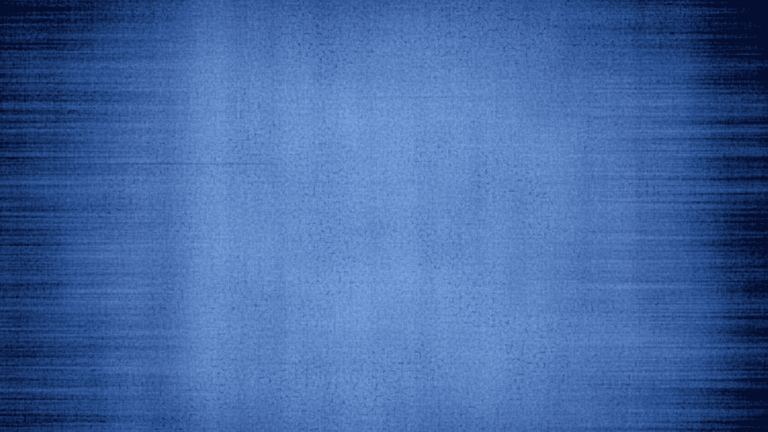
A Shadertoy shader for this background:

```glsl
// Worn blue cloth: a pale centre fading to navy sides, brushed by
// thin horizontal streaks and faint vertical bands, with grain and specks.
// One tone value is built from layered gradient noise, then coloured.

#define CENTRE vec2(0.49, 0.46)
#define SIDE_FALLOFF 2.3
#define SIDE_DARKNESS 0.88
#define END_DARKNESS 0.36
#define STREAK_STRENGTH 0.24
#define BAND_STRENGTH 0.10
#define CLOUD_STRENGTH 0.15
#define GRAIN_STRENGTH 0.17
#define THREAD_STRENGTH 0.045
#define SPECK_STRENGTH 0.20

const vec3 NAVY = vec3(0.015, 0.055, 0.19);
const vec3 ROYAL = vec3(0.20, 0.35, 0.61);
const vec3 PALE = vec3(0.425, 0.585, 0.82);
const vec3 DEEP_TINT = vec3(-0.03, 0.09, 0.17);

vec2 hashGradient(vec2 cell) {
    vec3 p = fract(cell.xyx * vec3(0.1031, 0.1030, 0.0973));
    p += dot(p, p.yzx + 33.33);
    float angle = 6.2832 * fract((p.x + p.y) * p.z);
    return vec2(cos(angle), sin(angle));
}

// Gradient noise, roughly -0.7 to 0.7
float noise(vec2 p) {
    vec2 i = floor(p), f = p - i;
    vec2 u = f * f * f * (f * (f * 6.0 - 15.0) + 10.0);
    vec2 e = vec2(0.0, 1.0);
    float low = mix(dot(hashGradient(i), f),
                    dot(hashGradient(i + e.yx), f - e.yx), u.x);
    float high = mix(dot(hashGradient(i + e), f - e),
                     dot(hashGradient(i + e.yy), f - e.yy), u.x);
    return mix(low, high, u.y);
}

float fbm(vec2 p) {
    float sum = 0.0, weight = 0.6;
    for (int i = 0; i < 4; i++) {
        sum += weight * noise(p);
        p = p * 2.03 + 17.3;
        weight *= 0.55;
    }
    return sum;
}

// Thin dark horizontal scratch between two x positions
float scratch(vec2 uv, float y, float x0, float x1) {
    float span = smoothstep(x0 - 0.03, x0 + 0.03, uv.x)
               * (1.0 - smoothstep(x1 - 0.03, x1 + 0.03, uv.x));
    return span * (1.0 - smoothstep(0.0, 0.004, abs(uv.y - y)));
}

void mainImage(out vec4 fragColor, in vec2 fragCoord) {
    vec2 uv = fragCoord / iResolution.xy;
    vec2 p = fragCoord / iResolution.y;
    vec2 reach = abs(uv - CENTRE) * 2.0;

    // Broad light, darkest at the left and right, with a shaded left part
    float side = pow(reach.x, SIDE_FALLOFF);
    float tone = 0.98 - SIDE_DARKNESS * side;
    tone -= END_DARKNESS * pow(reach.y, 3.5) * (1.0 - 0.5 * side);
    tone -= 0.08 * smoothstep(0.27, 0.19, uv.x) * smoothstep(0.0, 0.12, uv.x);

    // Horizontal streaks, mostly thin, stronger toward the sides
    float streaks = 0.35 * noise(vec2(p.x * 1.1, p.y * 14.0) + 4.7)
                  + 0.45 * noise(vec2(p.x * 1.4, p.y * 52.0) + 31.2)
                  + 0.65 * noise(vec2(p.x * 2.0, p.y * 110.0) + 73.9)
                  + 0.60 * noise(vec2(p.x * 3.0, p.y * 170.0) + 12.3);
    tone += STREAK_STRENGTH * streaks * (0.15 + smoothstep(0.35, 0.9, reach.x));

    // Vertical bands and soft stains
    float bands = noise(vec2(p.x * 9.0, p.y * 0.9) + 11.4)
                + 0.5 * noise(vec2(p.x * 32.0, p.y * 1.6) + 53.1);
    tone += BAND_STRENGTH * bands;
    tone += 0.07 * exp(-pow((uv.x - 0.28) / 0.035, 2.0));
    tone += CLOUD_STRENGTH * fbm(p * vec2(3.0, 4.0) + 8.6);

    // Cloth grain, even in all directions, over faint threads
    float grain = noise(p * 127.0 + 3.3) + 0.9 * noise(p * 211.0 + 9.1);
    float threads = noise(vec2(p.x * 14.0, p.y * 180.0))
                  + noise(vec2(p.x * 180.0, p.y * 14.0));
    tone += GRAIN_STRENGTH * grain * mix(0.85, 0.6, side);
    tone += THREAD_STRENGTH * threads;

    // Small dark specks gathered in worn patches, and a few scratches
    float worn = smoothstep(-0.3, 0.3, fbm(p * 6.0 + 40.0));
    float specks = smoothstep(0.15, 0.5, noise(p * 118.0 + 21.7));
    tone -= SPECK_STRENGTH * specks * worn * (1.0 - 0.6 * side);
    tone -= 0.13 * scratch(uv, 0.621, 0.0, 0.36);
    tone -= 0.06 * scratch(uv, 0.775, 0.48, 0.66);

    // Navy to royal to pale, with richer blue between the first two
    tone = clamp(tone, 0.0, 1.1);
    float rise = min(tone * 2.0, 1.0);
    vec3 colour = mix(NAVY, ROYAL, rise) + DEEP_TINT * rise * (1.0 - rise);
    colour = mix(colour, PALE, max(tone * 2.0 - 1.0, 0.0));
    fragColor = vec4(colour, 1.0);
}
```
